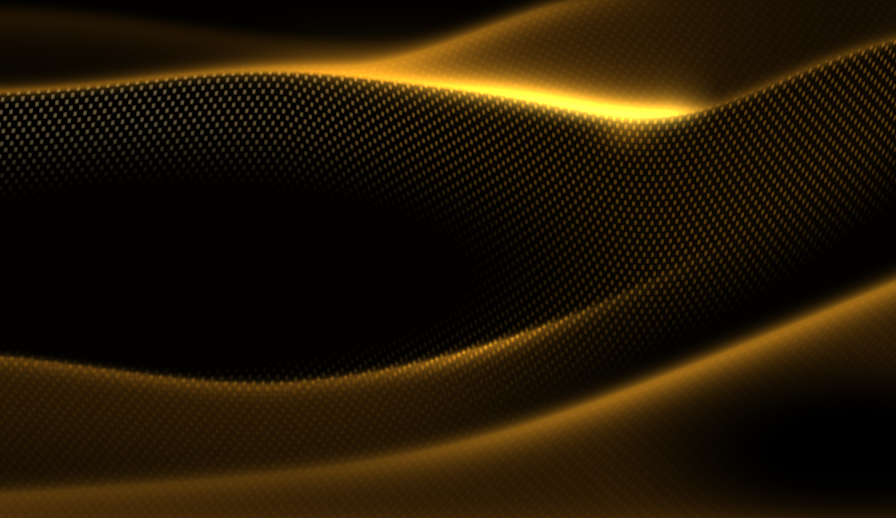
This background is drawn by a Shadertoy shader. Its source:

```glsl
// Draws folded golden mesh sheets waving across a black space.
// Each fold is a smooth height curve; sheets are painted back to front with
// a lit ridge, a fading body and a staggered lattice of glinting dots.

const vec3 BLACK  = vec3(0.008, 0.004, 0.000);
const vec3 BROWN  = vec3(0.20, 0.12, 0.018);
const vec3 GOLD   = vec3(0.62, 0.42, 0.09);
const vec3 BRIGHT = vec3(1.00, 0.83, 0.30);
const vec3 SILVER = vec3(0.50, 0.44, 0.30);
const float PI = 3.14159;

float bump(float x, float center, float width) {
    float t = (x - center) / width;
    return exp(-t * t);
}

// Fold curves: height of each ridge at x, both in canvas units.
float hazeFold(float x) {
    return 0.98 - 0.068 * smoothstep(0.0, 0.42, x) + 0.10 * smoothstep(0.42, 0.68, x);
}
float backFold(float x) {
    return 0.822 + 0.05 * smoothstep(-0.05, 0.35, x) + 0.14 * smoothstep(0.38, 0.70, x);
}
float crestFold(float x) {
    return 0.815 + 0.045 * bump(x, 0.30, 0.20) - 0.04 * bump(x, 0.72, 0.12)
         + 0.12 * smoothstep(0.76, 1.06, x);
}
float valleyFold(float x) {
    float rise = max(x - 0.3, 0.0);
    return 0.318 - 0.06 * smoothstep(-0.08, 0.3, x) + rise * (0.09 + 0.875 * rise);
}
float frontFold(float x) {
    return 0.045 + 0.1 * x + 0.062 * log(1.0 + exp((x - 0.503) / 0.1));
}

// Coverage of the area below a fold; depth is positive inside.
float cover(float depth, float softness) {
    float edge = max(softness, fwidth(depth));
    return smoothstep(-edge, edge, depth);
}

// Ridge light with separate falloffs above and below the fold.
float ridge(float depth, float above, float below) {
    float t = abs(depth) / (depth < 0.0 ? above : below);
    return exp(-pow(t, 1.4));
}

// Staggered dots, easing to their mean value when too fine to resolve.
float dots(vec2 cell) {
    float lattice = cos(PI * cell.x) * cos(PI * cell.y);
    vec2 footprint = fwidth(cell);
    float blur = smoothstep(0.45, 0.95, max(footprint.x, footprint.y));
    return mix(smoothstep(-0.15, 0.95, lattice), 0.27, blur);
}

void mainImage(out vec4 fragColor, in vec2 fragCoord) {
    vec2 uv = fragCoord / iResolution.xy;
    float x = uv.x, y = uv.y;
    float crest = crestFold(x), valley = valleyFold(x);
    float crestDepth = crest - y, valleyDepth = valley - y;
    vec3 color = BLACK;

    // Out-of-focus haze at the top left
    float hazeDepth = hazeFold(x) - y;
    float haze = cover(hazeDepth, 0.025) * exp(-max(hazeDepth, 0.0) / 0.07);
    color += BROWN * haze * 0.8 * smoothstep(0.70, 0.40, x);

    // Back sheet between its own ridge and the crest
    float backDepth = backFold(x) - y;
    float fade = mix(1.05, 0.5, smoothstep(0.62, 0.95, x));
    float weave = dots(vec2(x * 170.0 + y * 30.0, backDepth * 100.0));
    vec3 back = BROWN * fade * (0.85 + 0.2 * weave);
    color = mix(color, back, cover(backDepth, 0.012));
    color += GOLD * 0.65 * ridge(backDepth, 0.016, 0.035)
           * (0.35 + 0.65 * bump(x, 0.48, 0.2)) * smoothstep(0.78, 0.6, x);

    // Light gathered on the back sheet just above the crest
    float streak = bump(x, 0.68, 0.17) * smoothstep(0.81, 0.74, x);
    float approach = bump(x, 0.48, 0.16);
    color += GOLD * (0.75 * streak + 0.5 * approach) * ridge(crestDepth, 0.055, 0.02);

    // Main mesh: rows follow the crest at left and the valley at right
    float turn = smoothstep(0.3, 0.9, x);
    float row = (y - mix(crest, valley, turn)) / 0.0122;
    float column = (x * (1.0 + 0.15 * x) - 0.08 * y) / 0.0056;
    float mesh = dots(vec2(column, row));
    float hollow = length((uv - vec2(0.2, 0.47)) / vec2(0.36, 0.20));
    float light = smoothstep(0.80, 1.60, hollow) * smoothstep(0.17, -0.04, valleyDepth);
    light *= mix(1.0, 0.8, smoothstep(0.35, 0.7, x));
    vec3 dotColor = mix(SILVER, GOLD * 0.8, smoothstep(0.15, 0.6, x));
    vec3 body = BLACK + light * (dotColor * mesh * 0.72 + BROWN * 0.25 * turn);
    color = mix(color, body, cover(crestDepth, 0.006));

    // Crest light, swelling into the bright streak
    color += GOLD * 0.42 * ridge(crestDepth, 0.014, 0.010);
    color += BRIGHT * 0.95 * streak * ridge(crestDepth, 0.026, 0.018);
    color += GOLD * 0.4 * approach * ridge(crestDepth, 0.025, 0.03);
    color += GOLD * 0.4 * bump(x, 0.70, 0.03) * bump(y, 0.75, 0.035);

    // Lower left sheet and the lit valley ridge
    float fine = dots(vec2(x * 180.0 + y * 20.0, valleyDepth * 95.0));
    float leftBody = smoothstep(0.78, 0.38, x);
    float lowShade = mix(0.55, 1.0, smoothstep(0.25, 0.0, valleyDepth));
    vec3 lower = BROWN * lowShade * (0.82 + 0.28 * fine);
    color = mix(color, lower, cover(valleyDepth, 0.006) * leftBody);
    float glint = 0.42 + 0.60 * bump(x, 0.54, 0.10);
    color += GOLD * glint * ridge(valleyDepth, 0.007, 0.020)
           * smoothstep(0.85, 0.55, x) * mix(0.75, 1.15, mesh);

    // Front sheet with a broad ridge and a dark pocket at the right
    float frontDepth = frontFold(x) - y;
    float pocket = length((uv - vec2(0.96, 0.13)) / vec2(0.25, 0.18));
    float frontWeave = dots(vec2(x * 180.0 - y * 20.0, frontDepth * 95.0));
    vec3 front = BROWN * (0.74 + 0.14 * frontWeave) * smoothstep(0.35, 1.25, pocket);
    front += BROWN * 0.45 * exp(-y / 0.025);
    color = mix(color, front, cover(frontDepth, 0.012));
    float frontLight = mix(0.30, 0.82, smoothstep(0.3, 0.75, x));
    color += GOLD * frontLight * ridge(frontDepth, 0.018, 0.040);

    fragColor = vec4(min(color, 1.0), 1.0);
}
```
